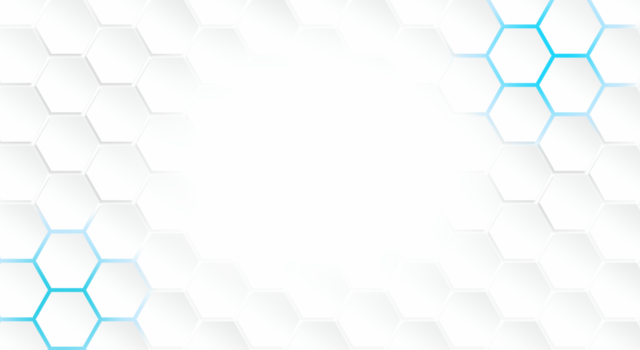
This background is drawn by a WebGL 1 fragment shader. Its source:

```glsl
precision highp float;
// White honeycomb relief with a clear centre and two cyan glowing corners.

uniform vec2 u_resolution;

// Positions and lengths are in canvas heights.
const vec2 CELL = vec2(0.1661, 0.1674);
const vec2 GRID_ORIGIN = vec2(0.1917, 0.0876);
const vec2 CLEAR_CENTER = vec2(0.929, 0.536);
const vec2 CLEAR_RADII = vec2(0.381, 0.286);
const vec2 GLOW_RIGHT = vec2(1.56, 0.843);
const vec2 GLOW_LEFT = vec2(0.167, 0.138);
const float GLOW_RADIUS = 0.29;
const vec2 RAISED_LEFT = vec2(0.27, 0.64);
const vec2 RAISED_RIGHT = vec2(1.45, 0.60);
const float RAISED_RADIUS = 0.38;

// Lengths below are in cells.
const float HALF_GAP = 0.033;
const vec2 SHADOW_OFFSET = vec2(0.035, 0.045);
const vec2 SHADE_DIRECTION = vec2(0.55, 0.83);

const float SHADE_DEPTH = 0.072;
const float SHADOW_DEPTH = 0.13;
const vec3 PAPER = vec3(0.992, 0.996, 0.994);
const vec3 PALE_BLUE = vec3(0.76, 0.91, 0.99);
const vec3 CYAN_RIGHT = vec3(0.12, 0.84, 0.98);
const vec3 CYAN_LEFT = vec3(0.20, 0.81, 0.91);

float hash(vec2 p) {
  return fract(sin(dot(p, vec2(127.1, 311.7))) * 43758.5453);
}

// Offset from the nearest centre of a flat-topped hexagon grid.
vec2 hexLocal(vec2 q) {
  vec2 period = vec2(1.7320508, 1.0);
  vec2 a = mod(q + 0.5 * period, period) - 0.5 * period;
  vec2 b = mod(q, period) - 0.5 * period;
  return dot(a, a) < dot(b, b) ? a : b;
}

// Distance from a local point to the border of its hexagon.
float hexInset(vec2 local) {
  vec2 v = abs(local);
  return 0.5 - max(v.y, dot(v, vec2(0.8660254, 0.5)));
}

// Round falloff from one at the centre to zero at the radius.
float spot(vec2 p, vec2 center, float radius) {
  return clamp(1.0 - length(p - center) / radius, 0.0, 1.0);
}

void main() {
  vec2 p = gl_FragCoord.xy / u_resolution.y;
  vec2 q = (p - GRID_ORIGIN) / CELL;
  float pixel = 1.0 / (u_resolution.y * CELL.y);

  // Cell geometry
  vec2 local = hexLocal(q);
  vec2 id = floor((q - local) / vec2(0.8660254, 0.5) + 0.5);
  float inset = hexInset(local);
  float tile = smoothstep(-pixel, pixel, inset - HALF_GAP);

  // Where the relief and the glows show
  float visible = smoothstep(0.9, 1.75, length((p - CLEAR_CENTER) / CLEAR_RADII));
  float glowRight = spot(p, GLOW_RIGHT, GLOW_RADIUS);
  float glowLeft = spot(p, GLOW_LEFT, GLOW_RADIUS);
  float glow = max(glowRight, glowLeft);
  float raised = max(spot(p, RAISED_LEFT, RAISED_RADIUS),
                     spot(p, RAISED_RIGHT, RAISED_RADIUS));
  raised = smoothstep(0.0, 0.45, max(raised, glow));

  // Tile face, shaded towards its upper right
  float slope = smoothstep(-0.15, 0.6, dot(local, SHADE_DIRECTION));
  float depth = SHADE_DEPTH * mix(0.75, 1.1, hash(id));
  vec3 face = PAPER - depth * slope * visible;

  // Gap with the shadow cast by the tile above it
  float caster = hexInset(hexLocal(q + SHADOW_OFFSET));
  float shadow = smoothstep(0.0, 0.07, caster) * mix(0.25, 1.0, raised);
  vec3 gap = PAPER - SHADOW_DEPTH * shadow * visible;

  // Coloured light in the gaps
  vec3 cyan = glowRight > glowLeft ? CYAN_RIGHT : CYAN_LEFT;
  vec3 light = mix(PALE_BLUE, cyan, smoothstep(0.25, 0.8, glow));
  gap = mix(gap, light, smoothstep(0.0, 0.28, glow));

  gl_FragColor = vec4(mix(gap, face, tile), 1.0);
}
```
